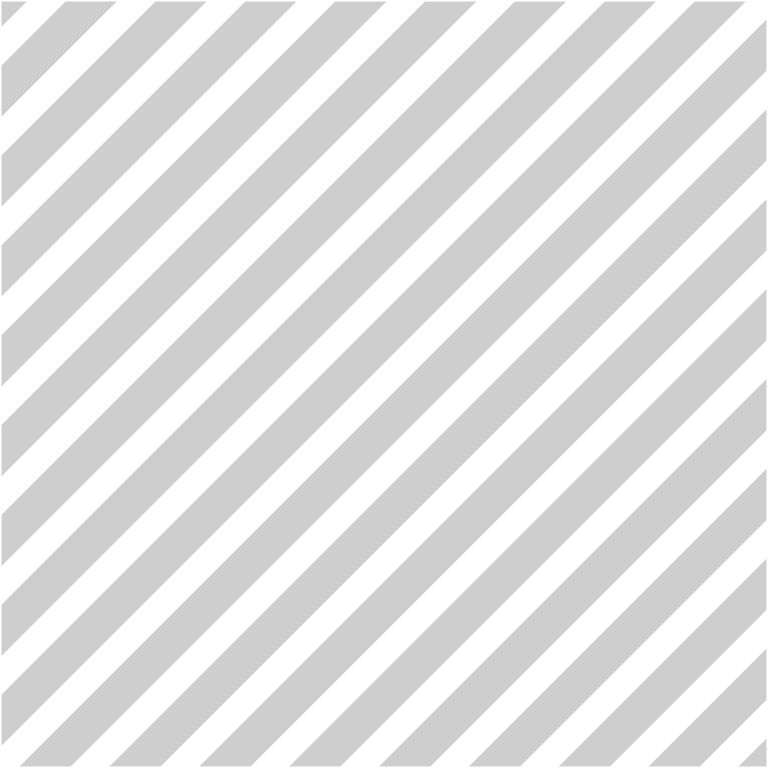
Write a Shadertoy shader that draws this pattern.

```glsl
// Diagonal grey stripes rising to the right on white, inside a hairline white margin.

const vec3 PAPER = vec3(1.0);
const vec3 STRIPE = vec3(0.808);
const float PERIOD = 0.11703;       // stripe spacing along a canvas edge
const float STRIPE_WIDTH = 0.0667;  // stripe width along a canvas edge
const float STRIPE_CENTER = 1.0568; // one stripe's centre, as x + distance from the top
const float MARGIN = 0.002;

// Coverage of a shape from its signed distance (negative inside).
float coverage(float dist, float pixel) {
    return clamp(0.5 - dist / pixel, 0.0, 1.0);
}

// Signed distance to the nearest 45 degree stripe.
float stripeDistance(vec2 p, float period, float width, float center) {
    float along = p.x + 1.0 - p.y - center;
    float offset = abs(fract(along / period + 0.5) - 0.5) * period;
    return (offset - 0.5 * width) * inversesqrt(2.0);
}

// Signed distance to the unit canvas inset by a margin.
float insetDistance(vec2 p, float margin) {
    vec2 q = abs(p - 0.5) - (0.5 - margin);
    return max(q.x, q.y);
}

void mainImage(out vec4 fragColor, in vec2 fragCoord) {
    vec2 uv = fragCoord / iResolution.xy;
    float pixel = 1.0 / min(iResolution.x, iResolution.y);

    // Stripes, clipped by the margin
    float ink = coverage(stripeDistance(uv, PERIOD, STRIPE_WIDTH, STRIPE_CENTER), pixel);
    ink *= coverage(insetDistance(uv, MARGIN), pixel);

    fragColor = vec4(mix(PAPER, STRIPE, ink), 1.0);
}
```
